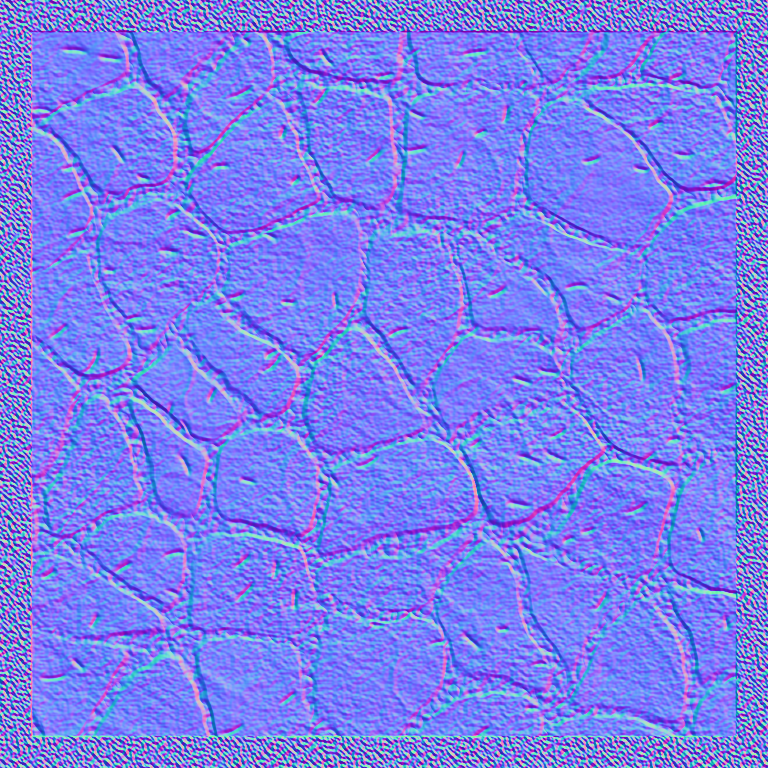
Give the GLSL for this texture map, as a three.js fragment shader.

```glsl
varying vec2 vUv;

const float FRAME_WIDTH = 0.041;
const float FRAME_STEP = 0.0035;
const float FRAME_GRAIN = 0.0105;
const float STONE_DENSITY = 7.0;
const float STONE_JITTER = 1.0;
const float STONE_HEIGHT = 0.0062;
const float CORNER_SHARPNESS = 19.0;
const float GAP = 0.0035;
const float BEVEL = 0.0062;
const float MORTAR_RELIEF = 0.0085;
const float CHISEL_DENSITY = 17.0;
const float CHISEL_DEPTH = 0.0058;
const float CHISEL_WIDTH = 0.0029;
const float BROAD_GRAIN = 0.0022;
const float COARSE_GRAIN = 0.0024;
const float FINE_GRAIN = 0.0019;
const float SAMPLE_STEP = 0.0009;
const vec2 LEAN = vec2(-0.06, 0.0);

vec2 hash2(vec2 p) {
  vec3 q = fract(p.xyx * vec3(0.1031, 0.1030, 0.0973));
  q += dot(q, q.yzx + 33.33);
  return fract((q.xx + q.yz) * q.zy);
}

float corner(vec2 cell, vec2 f, vec2 o) {
  return dot(hash2(cell + o) * 2.0 - 1.0, f - o);
}

float gradientNoise(vec2 p) {
  vec2 i = floor(p), f = fract(p);
  vec2 u = f * f * f * (f * (f * 6.0 - 15.0) + 10.0);
  return mix(mix(corner(i, f, vec2(0.0)), corner(i, f, vec2(1.0, 0.0)), u.x),
             mix(corner(i, f, vec2(0.0, 1.0)), corner(i, f, vec2(1.0)), u.x), u.y);
}

vec2 stoneSite(vec2 cell) {
  return cell + 0.5 + STONE_JITTER * (hash2(cell + 17.0) - 0.5);
}

// Distance to the nearest joint, with rounded corners, in canvas units
float jointDistance(vec2 p) {
  p *= STONE_DENSITY;
  vec2 base = floor(p), nearest = base, toNearest = vec2(9.0);
  for (int y = -1; y <= 1; y++)
  for (int x = -1; x <= 1; x++) {
    vec2 cell = base + vec2(float(x), float(y));
    vec2 r = stoneSite(cell) - p;
    if (dot(r, r) < dot(toNearest, toNearest)) { toNearest = r; nearest = cell; }
  }
  float sum = 0.0;
  for (int y = -2; y <= 2; y++)
  for (int x = -2; x <= 2; x++) {
    vec2 r = stoneSite(nearest + vec2(float(x), float(y))) - p;
    vec2 across = r - toNearest;
    if (dot(across, across) > 0.0001)
      sum += exp(-CORNER_SHARPNESS * dot(0.5 * (r + toNearest), normalize(across)));
  }
  return -log(sum) / (CORNER_SHARPNESS * STONE_DENSITY);
}

// Short chisel marks, gathered in loose clusters
float chiselMarks(vec2 p) {
  vec2 base = floor(p * CHISEL_DENSITY);
  float depth = 0.0;
  for (int y = -1; y <= 1; y++)
  for (int x = -1; x <= 1; x++) {
    vec2 cell = base + vec2(float(x), float(y));
    vec2 place = hash2(cell + 71.0), kind = hash2(cell + 139.0);
    vec2 q = p - (cell + place) / CHISEL_DENSITY;
    float angle = 0.6 + 3.5 * gradientNoise(cell * 0.23) + (kind.x - 0.5) * 1.5;
    float c = cos(angle), s = sin(angle);
    q = vec2(c * q.x + s * q.y, c * q.y - s * q.x);
    float halfLength = mix(0.009, 0.022, place.y);
    q.y += q.x * q.x * (place.x - 0.5) * 30.0;
    float taper = 1.0 - smoothstep(0.3, 1.0, abs(q.x) / halfLength);
    float present = step(0.58, kind.y + 0.8 * gradientNoise(cell * 0.31 + 5.0));
    depth += present * taper * exp(-q.y * q.y / (CHISEL_WIDTH * CHISEL_WIDTH));
  }
  return depth;
}

float wallHeight(vec2 p) {
  vec2 bend = vec2(gradientNoise(p * 9.0), gradientNoise(p * 9.0 + 40.0)) * 0.034;
  bend += vec2(gradientNoise(p * 38.0), gradientNoise(p * 38.0 + 90.0)) * 0.005;
  float gap = GAP + 0.010 * gradientNoise(p * 9.0 + 20.0);
  float d = jointDistance(p + bend);
  float stone = smoothstep(gap, gap + BEVEL, d);
  float strength = max(0.3, 0.9 + 1.5 * gradientNoise(p * 7.0 + 60.0));
  float h = STONE_HEIGHT * strength * stone;
  // Sharp fragments cross the joints
  float shards = abs(gradientNoise(p * 62.0 + bend * 70.0 + 8.0));
  h += MORTAR_RELIEF * (1.0 - stone) * (shards + 0.5 * gradientNoise(p * 125.0));
  // Faint creases wander over the faces
  float crease = gradientNoise(p * 8.0 + bend * 9.0 + 33.0) / 0.035;
  h += 0.0016 * exp(-crease * crease);
  h -= CHISEL_DEPTH * stone * chiselMarks(p);
  float rough = 1.0 + 1.1 * gradientNoise(p * 6.0 + 12.0);
  h += BROAD_GRAIN * gradientNoise(p * vec2(30.0, 38.0) + 70.0);
  h += rough * COARSE_GRAIN * gradientNoise(p * vec2(75.0, 105.0) + bend * 40.0);
  h += rough * FINE_GRAIN * gradientNoise(p * vec2(165.0, 215.0) + 50.0);
  return h;
}

float surfaceHeight(vec2 p) {
  vec2 fromCentre = abs(p - 0.5);
  float d = max(fromCentre.x, fromCentre.y) - (0.5 - FRAME_WIDTH);
  float frame = smoothstep(-0.001, 0.001, d);
  // The frame grain is drawn out along the falling diagonal
  vec2 diagonal = vec2(p.x - p.y, p.x + p.y) * 0.7071;
  float grain = FRAME_GRAIN * gradientNoise(diagonal * vec2(175.0, 235.0) + 300.0);
  return mix(wallHeight(p), FRAME_STEP + STONE_HEIGHT * 0.8 + grain, frame);
}

void main() {
  vec2 e = vec2(SAMPLE_STEP, 0.0);
  vec2 slope = vec2(surfaceHeight(vUv + e.xy) - surfaceHeight(vUv - e.xy),
                    surfaceHeight(vUv + e.yx) - surfaceHeight(vUv - e.yx)) / (2.0 * SAMPLE_STEP);
  vec3 normal = normalize(vec3(LEAN - slope, 1.0));
  gl_FragColor = vec4(normal * 0.5 + 0.5, 1.0);
}
```
